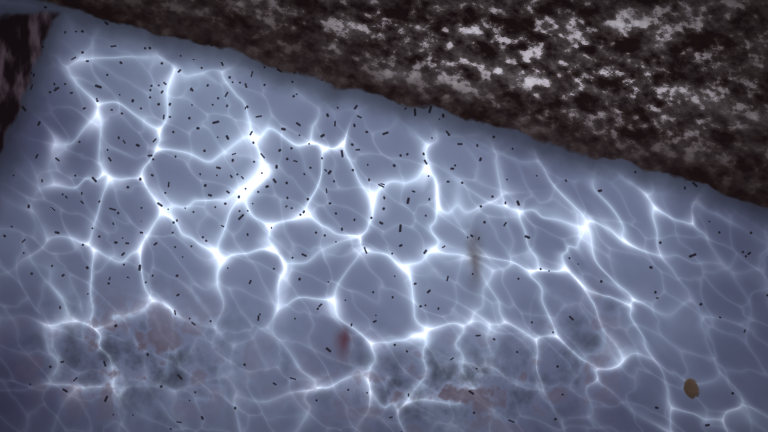
Give the GLSL for this texture, as a Shadertoy shader.

```glsl
float hash(vec2 p) {
    return fract(sin(dot(p, vec2(127.1, 311.7))) * 43758.5453);
}

vec2 hash2(vec2 p) {
    return vec2(hash(p), hash(p + 41.7));
}

float noise(vec2 p) {
    vec2 cell = floor(p), f = fract(p);
    f = f * f * (3.0 - 2.0 * f);
    return mix(mix(hash(cell), hash(cell + vec2(1, 0)), f.x),
               mix(hash(cell + vec2(0, 1)), hash(cell + vec2(1, 1)), f.x), f.y);
}

float fbm(vec2 p) {
    float sum = 0.0, amp = 0.5;
    for (int i = 0; i < 5; i++) {
        sum += amp * noise(p);
        p = mat2(1.6, 1.2, -1.2, 1.6) * p + 3.1;
        amp *= 0.5;
    }
    return sum;
}

float blob(vec2 p, vec2 center, vec2 size) {
    vec2 d = (p - center) / size;
    return exp(-dot(d, d));
}

// Cell borders in x, bright junctions of three cells in y
vec2 caustics(vec2 p) {
    p += 0.55 * vec2(noise(p * 1.3), noise(p * 1.3 + 19.0));
    p += 0.16 * vec2(noise(p * 4.0 + 7.0), noise(p * 4.0 + 31.0));
    vec2 cell = floor(p);
    vec3 near = vec3(9.0);
    for (int y = -1; y <= 1; y++)
    for (int x = -1; x <= 1; x++) {
        vec2 id = cell + vec2(x, y);
        float d = length(id + 0.1 + 0.8 * hash2(id) - p);
        if (d < near.x) near = vec3(d, near.xy);
        else if (d < near.y) near = vec3(near.x, d, near.y);
        else near.z = min(near.z, d);
    }
    return exp(-vec2(9.0, 7.5) * (near.yz - near.x));
}

// Small elongated debris, one candidate per grid cell
float specks(vec2 p, float size, float density, float seed) {
    vec2 cell = floor(p / size);
    float cover = 0.0, blur = 1.0 / iResolution.y;
    for (int y = -1; y <= 1; y++)
    for (int x = -1; x <= 1; x++) {
        vec2 id = cell + vec2(x, y), key = id + seed;
        vec2 d = p - (id + hash2(key)) * size;
        float angle = 6.283 * hash(key + 5.3);
        vec2 dir = vec2(cos(angle), sin(angle));
        float reach = 0.0065 * pow(hash(key + 8.9), 3.0);
        float dist = length(d - dir * clamp(dot(d, dir), -reach, reach));
        float radius = 0.0012 + 0.0016 * hash(key + 2.4);
        float present = step(hash(key + 13.1), density);
        cover = max(cover, present * (1.0 - smoothstep(radius - blur, radius + blur, dist)));
    }
    return cover;
}

vec3 sandColor(vec2 p, float rockGap) {
    float broad = blob(p, vec2(0.74, 0.53), vec2(0.95, 0.62));
    float light = 0.18 + 0.38 * broad + 0.6 * (fbm(p * 4.0) - 0.48);
    light -= 0.3 * blob(p, vec2(0.13, 0.69), vec2(0.13, 0.1));
    light -= 0.3 * blob(p, vec2(0.0, 0.12), vec2(0.14, 0.13));
    light += 0.2 * blob(p, vec2(0.58, 0.76), vec2(0.28, 0.1));

    // Light web, finer and slanted toward the right
    vec2 slanted = vec2(p.x + 0.35 * p.y, p.y + 0.28 * p.x);
    vec2 web = mix(caustics(p * 6.8 + 2.0), caustics(slanted * 8.0), smoothstep(0.95, 1.3, p.x));
    vec2 ripple = caustics(slanted * 12.0 + 9.0);
    float patchy = smoothstep(0.25, 0.7, noise(p * 5.0 + 4.0));
    float open = smoothstep(0.0, 0.12, rockGap);
    light += open * (0.5 * web.x * (0.4 + patchy) + 0.2 * ripple.x);
    vec3 color = mix(vec3(0.27, 0.28, 0.39), vec3(0.55, 0.61, 0.72), light);
    float flare = web.y * (0.35 + patchy) + 0.25 * web.x * patchy + 0.2 * ripple.y;
    color += vec3(0.45, 0.45, 0.46) * open * flare * (0.35 + 0.65 * broad);

    // Rubbly brown patches along the bottom
    float rubble = blob(p, vec2(0.3, 0.17), vec2(0.24, 0.13))
                 + blob(p, vec2(1.05, 0.1), vec2(0.3, 0.1))
                 + 0.5 * blob(p, vec2(1.35, 0.23), vec2(0.1, 0.12));
    float grit = fbm(p * 24.0);
    color *= 1.0 + rubble * (grit - 0.5) * 1.3;
    color = mix(color, vec3(0.3, 0.25, 0.29), rubble * smoothstep(0.48, 0.68, grit) * 0.75);

    // Weed streaks and a lone pebble
    vec2 wobble = p + 0.03 * (vec2(grit, fbm(p * 24.0 + 8.0)) - 0.48);
    color = mix(color, vec3(0.27, 0.25, 0.27), 0.7 * blob(wobble, vec2(1.1, 0.4), vec2(0.018, 0.06)));
    color = mix(color, vec3(0.3, 0.16, 0.2), 0.7 * blob(wobble, vec2(0.79, 0.21), vec2(0.014, 0.03)));
    float pebble = length((wobble - vec2(1.602, 0.1)) / vec2(0.02, 0.03));
    color = mix(color, vec3(0.28, 0.23, 0.2) * (0.5 + grit), 1.0 - smoothstep(0.75, 1.05, pebble));

    float density = 0.08 + 0.45 * blob(p, vec2(0.55, 0.68), vec2(0.55, 0.3));
    float debris = max(specks(p, 0.032, density, 3.0), specks(p, 0.045, density, 57.0));
    color = mix(color, vec3(0.1, 0.09, 0.13), 0.85 * debris);
    return color * mix(0.6, 1.0, smoothstep(-0.01, 0.07, rockGap));
}

vec3 rockColor(vec2 p, float height) {
    vec2 q = vec2(p.x - 0.28 * p.y, (p.y + 0.28 * p.x) * 1.35);
    float bumps = fbm(q * 11.0);
    float relief = bumps - fbm(q * 11.0 + vec2(-0.15, 0.4));
    float grain = fbm(q * 48.0);
    float lit = 0.25 + 0.65 * blob(p, vec2(1.02, 0.93), vec2(0.32, 0.2))
              + 0.65 * blob(p, vec2(1.43, 0.82), vec2(0.27, 0.17));
    lit *= smoothstep(-0.03, 0.16, height);
    float tone = 0.3 + 1.4 * relief + 0.9 * (grain - 0.45) + 0.5 * (bumps - 0.48);
    vec3 color = mix(vec3(0.09, 0.06, 0.075), vec3(0.39, 0.38, 0.4), clamp(tone * (0.4 + lit), 0.0, 1.2));
    color += vec3(0.35, 0.35, 0.39) * lit * smoothstep(0.53, 0.75, grain + 0.6 * relief);
    return color + vec3(0.035, 0.02, 0.0) * grain;
}

void mainImage(out vec4 fragColor, in vec2 fragCoord) {
    vec2 p = fragCoord / iResolution.y;
    float rough = fbm(p * 16.0) - 0.48;

    // Diagonal ledge above and a small rock at the left
    float ledge = p.y - (1.03 - 0.284 * p.x) + 0.045 * rough;
    ledge += 0.018 * blob(p, vec2(0.76, 0.79), vec2(0.045, 0.05));
    float side = ((p.y - 0.64) * 0.4 - p.x) + 0.04 * rough;
    side = min(side, 0.965 - p.y + 0.04 * rough);

    vec3 color = sandColor(p, -max(ledge, side));
    color = mix(color, rockColor(p, ledge), smoothstep(-0.004, 0.006, ledge));
    vec3 sideColor = mix(vec3(0.09, 0.06, 0.08), vec3(0.3, 0.25, 0.29), smoothstep(0.4, 0.75, fbm(p * vec2(38.0, 15.0))));
    color = mix(color, sideColor, smoothstep(-0.008, 0.008, side));

    // Darkened corners
    vec2 v = (p - vec2(0.889, 0.5)) / vec2(0.889, 0.5);
    color *= 1.0 - 0.13 * dot(v * v, v * v);
    fragColor = vec4(clamp(color, 0.0, 1.0), 1.0);
}
```
